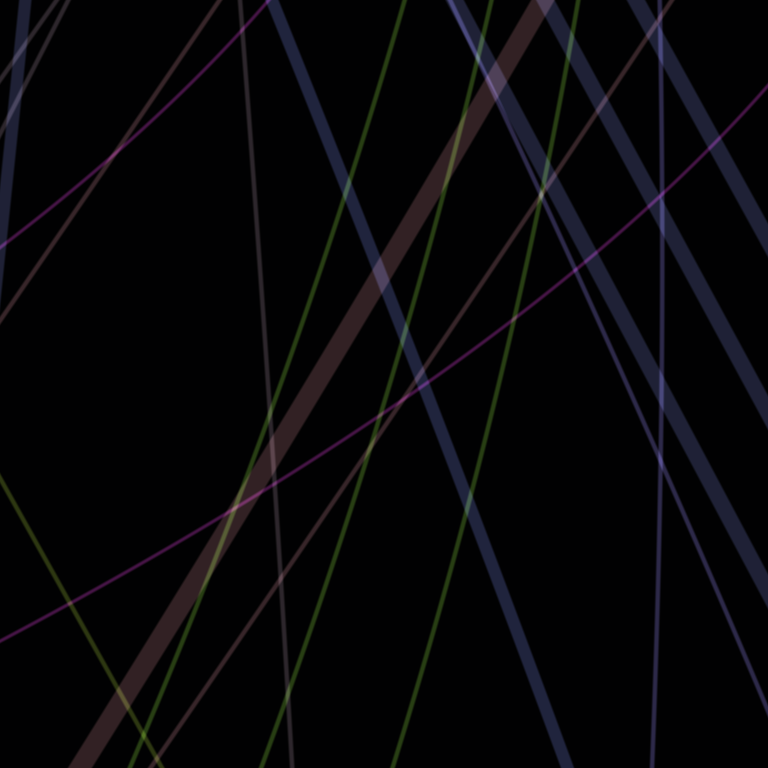
A three.js fragment shader for this background:

```glsl
varying vec2 vUv;

const vec3 BACKGROUND = vec3(0.005, 0.005, 0.006);
const vec3 BLUE = vec3(0.12, 0.135, 0.235);
const vec3 SLATE = vec3(0.115, 0.125, 0.205);
const vec3 VIOLET = vec3(0.17, 0.155, 0.28);
const vec3 GREEN = vec3(0.15, 0.24, 0.07);
const vec3 OLIVE = vec3(0.17, 0.21, 0.06);
const vec3 BROWN = vec3(0.19, 0.125, 0.135);
const vec3 MAUVE = vec3(0.21, 0.14, 0.155);
const vec3 GREY = vec3(0.17, 0.145, 0.165);
const vec3 MAGENTA = vec3(0.27, 0.075, 0.27);

const float SOFTNESS = 0.0019;
const float HAIR = 0.0021;   // half widths
const float THIN = 0.0029;
const float BAND = 0.0080;
const float WIDE = 0.0105;
const float BEAM = 0.0132;

// Fans: x at the top edge, its step, sideways lean, its step
const vec4 BLUE_FAN = vec4(0.354, 0.0, 0.403, 0.0);
const vec4 SLATE_FAN = vec4(0.592, 0.118, 0.53, 0.01);
const vec4 CORNER_FAN = vec4(0.033, 0.0, -0.103, 0.0);
const vec4 VIOLET_FAN = vec4(0.586, 0.273, 0.475, -0.455);
const vec4 GREEN_FAN = vec4(0.527, 0.113, -0.288, 0.058);
const vec4 OLIVE_FAN = vec4(-0.348, 0.0, 0.559, 0.0);
const vec4 BROWN_FAN = vec4(0.707, 0.0, -0.58, 0.0);
const vec4 MAUVE_FAN = vec4(0.286, 0.589, -0.68, 0.013);
const vec4 GREY_FAN = vec4(0.3125, 0.0, 0.078, 0.0);
const vec4 TUFT_FAN = vec4(0.074, 0.015, -0.71, 0.2);
const vec4 MAGENTA_FAN = vec4(0.35, 0.739, -0.86, 0.14);

const int MAX_STRANDS = 4;

// Coverage of a fan of gently bent strands hanging from the top edge
float strands(vec4 fan, int count, float bend, float halfWidth) {
  float drop = 1.0 - vUv.y;
  float cover = 0.0;
  for (int i = 0; i < MAX_STRANDS; i++) {
    if (i >= count) break;
    float k = float(i);
    float lean = fan.z + fan.w * k;
    float x = fan.x + fan.y * k + (lean + bend * drop) * drop;
    float slope = lean + 2.0 * bend * drop;
    float d = abs(vUv.x - x) * inversesqrt(1.0 + slope * slope);
    cover += 1.0 - smoothstep(halfWidth - SOFTNESS, halfWidth + SOFTNESS, d);
  }
  return cover;
}

void main() {
  vec3 light = BACKGROUND;

  // Broad translucent bands
  light += BROWN * strands(BROWN_FAN, 1, -0.023, BEAM);
  light += BLUE * strands(BLUE_FAN, 1, -0.018, BAND);
  light += SLATE * strands(SLATE_FAN, 3, 0.0, WIDE);
  light += SLATE * strands(CORNER_FAN, 1, 0.0, BAND);

  // Fine lines, brightening where they cross
  light += VIOLET * strands(VIOLET_FAN, 2, -0.03, THIN);
  light += GREEN * strands(GREEN_FAN, 3, -0.07, THIN);
  light += OLIVE * strands(OLIVE_FAN, 1, 0.0, THIN);
  light += MAUVE * strands(MAUVE_FAN, 2, -0.012, THIN);
  light += GREY * strands(GREY_FAN, 1, -0.01, THIN);
  light += GREY * strands(TUFT_FAN, 2, 0.0, THIN);
  light += MAGENTA * strands(MAGENTA_FAN, 2, -0.7, HAIR);

  gl_FragColor = vec4(light, 1.0);
}
```
